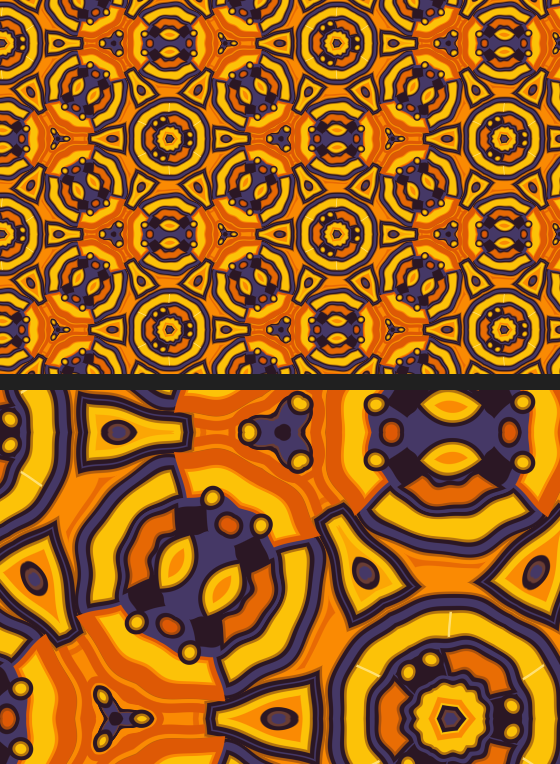
Top, the full canvas; bottom, a detail of the centre.
A Shadertoy shader for this pattern:

```glsl
// Kaleidoscopic ornament of ringed medallions, lens wheels and keystones.
// The plane is folded by hexagonal repeats and mirrors into one equilateral
// triangle, where distance functions paint outlined yellow and orange shapes.

const vec3 YELLOW = vec3(0.99, 0.76, 0.03);
const vec3 ORANGE = vec3(0.98, 0.54, 0.01);
const vec3 RUST   = vec3(0.87, 0.35, 0.02);
const vec3 BROWN  = vec3(0.51, 0.25, 0.07);
const vec3 PURPLE = vec3(0.27, 0.22, 0.40);
const vec3 DARK   = vec3(0.17, 0.09, 0.14);
const float SIDE = 1.509;             // side of the mirror triangle
const vec2 AXIS = vec2(0.8660, 0.5);  // from medallion to lens wheel

float pixel;

void fill(inout vec3 col, float d, vec3 ink) {
    col = mix(col, ink, smoothstep(pixel, -pixel, d));
}

// Filled shape with a dark outer line and a warm inner edge
void inked(inout vec3 col, float d, vec3 ink) {
    fill(col, d - 0.019, DARK);
    fill(col, d, mix(BROWN, ink, 0.4));
    fill(col, d + 0.012, ink);
}

// Fold the plane into the triangle with a medallion at the origin
vec2 foldPlane(vec2 p) {
    vec2 cell = SIDE * vec2(3.0, sqrt(3.0));
    vec2 a = mod(p + 0.5 * cell, cell) - 0.5 * cell;
    vec2 b = mod(p, cell) - 0.5 * cell;
    p = dot(a, a) < dot(b, b) ? a : b;
    p.y = abs(p.y);
    vec2 mirror = vec2(-0.8660, 0.5);
    p -= 2.0 * max(dot(p, mirror), 0.0) * mirror;
    p.y = abs(p.y);
    return p;
}

// Tapered block on a spoke, wide towards the medallion
float keystone(vec2 w, float width) {
    float taper = w.y - mix(width, 0.035, (w.x - 0.63) / 0.43);
    return max(max(0.63 - w.x, w.x - 1.06), 0.96 * taper);
}

// Keystone and three-lobed star of one spoke
void spoke(inout vec3 col, vec2 w, float width, vec3 heart, float reach) {
    float d = keystone(w, width);
    inked(col, d, YELLOW);
    fill(col, d + 0.042, heart);
    float hole = length((w - vec2(0.77, 0.0)) * vec2(0.6, 1.0)) - 0.03;
    fill(col, hole - 0.014, RUST);
    inked(col, hole, PURPLE);

    vec2 s = vec2(SIDE - w.x, w.y);
    float r = length(s);
    float star = r - reach - 0.04 * cos(3.0 * atan(s.y, s.x));
    fill(col, abs(star - 0.07) - 0.016, RUST);
    inked(col, star, PURPLE);
    fill(col, r - 0.04, DARK);
    inked(col, length(s - vec2(reach + 0.03, 0.0)) - 0.034, YELLOW);
}

void medallion(inout vec3 col, vec2 p, float a) {
    fill(col, a - 0.54, PURPLE);
    inked(col, abs(a - 0.435) - 0.056, YELLOW);
    float tick = abs(dot(p, vec2(-0.5, 0.8660))) - 0.006;
    fill(col, max(tick, abs(a - 0.435) - 0.05), vec3(1.0, 0.88, 0.45));
    // Inner ring: dark gaps with beads, then orange arcs
    float cut = dot(p, vec2(-0.37, 0.93));
    fill(col, max(abs(a - 0.265) - 0.065, cut), DARK);
    inked(col, max(abs(a - 0.27) - 0.048, 0.025 - cut), mix(RUST, ORANGE, 0.4));
    inked(col, length(p - vec2(0.285, 0.065)) - 0.035, YELLOW);
    // Hub with a hexagonal eye
    inked(col, a - 0.165, YELLOW);
    float eye = dot(p, AXIS) - 0.045;
    fill(col, abs(eye - 0.04) - 0.012, ORANGE);
    inked(col, eye, PURPLE);
}

void lensWheel(inout vec3 col, vec2 q, float b) {
    float cut = dot(q, vec2(-0.755, 0.656));
    fill(col, max(b - 0.55, cut), PURPLE);
    // Rim: outlined arcs on one side, soft rust-edged arcs on the other
    fill(col, max(b - 0.575, 0.005 - cut), RUST);
    fill(col, max(abs(b - 0.44) - 0.06, 0.03 - cut), ORANGE);
    fill(col, max(abs(b - 0.44) - 0.046, 0.04 - cut), YELLOW);
    inked(col, max(abs(b - 0.44) - 0.056, cut + 0.03), YELLOW);
    // Interior
    fill(col, b - 0.365, PURPLE);
    fill(col, max(abs(b - 0.26) - 0.065, abs(cut - 0.01) - 0.075), DARK);
    inked(col, max(abs(b - 0.285) - 0.045, cut + 0.055), mix(RUST, ORANGE, 0.3));
    float lens = length(vec2(abs(q.x - 0.125) + 0.12, q.y)) - 0.19;
    inked(col, lens, YELLOW);
    fill(col, lens + 0.045, ORANGE);
    inked(col, length(q - vec2(0.13, 0.325)) - 0.036, YELLOW);
    inked(col, length(q - vec2(0.0, 0.265)) - 0.04, RUST);
}

void mainImage(out vec4 fragColor, in vec2 fragCoord) {
    pixel = 3.6 / iResolution.y;
    vec2 p = fragCoord / iResolution.y * 5.12 - vec2(2.32, 3.22);
    p = foldPlane(p * vec2(0.988, 1.0));
    // Hand-cut waviness, identical in every repeat
    p += 0.009 * sin(p.yx * vec2(17.0, 21.0) + vec2(0.0, 1.3));

    vec2 w = vec2(dot(p, vec2(0.5, 0.8660)), abs(dot(p, vec2(-0.8660, 0.5))));
    vec2 v = vec2(p.x, abs(p.y));
    vec2 q = vec2(SIDE * 0.8660 - dot(p, AXIS), abs(dot(p, vec2(-0.5, 0.8660))));
    float a = length(p) + 0.007 * cos(12.0 * atan(p.y, p.x));
    float b = length(q) + 0.007 * cos(12.0 * atan(q.y, q.x));

    // Orange web between the wheels, with contour stripes
    vec3 col = PURPLE;
    float blocks = min(keystone(v, 0.14), keystone(w, 0.17));
    float web = max(max(0.565 - a, 0.565 - b), 0.045 - blocks);
    inked(col, web, ORANGE);
    fill(col, max(abs(web + 0.045) - 0.013, 0.7 - a), mix(RUST, ORANGE, 0.35));
    fill(col, max(abs(b - 0.62) - 0.022, 1.12 - a), RUST);

    lensWheel(col, q, b);
    spoke(col, v, 0.14, mix(YELLOW, ORANGE, 0.5), 0.12);
    spoke(col, w, 0.17, ORANGE, 0.085);
    medallion(col, p, a);
    fragColor = vec4(col, 1.0);
}
```
